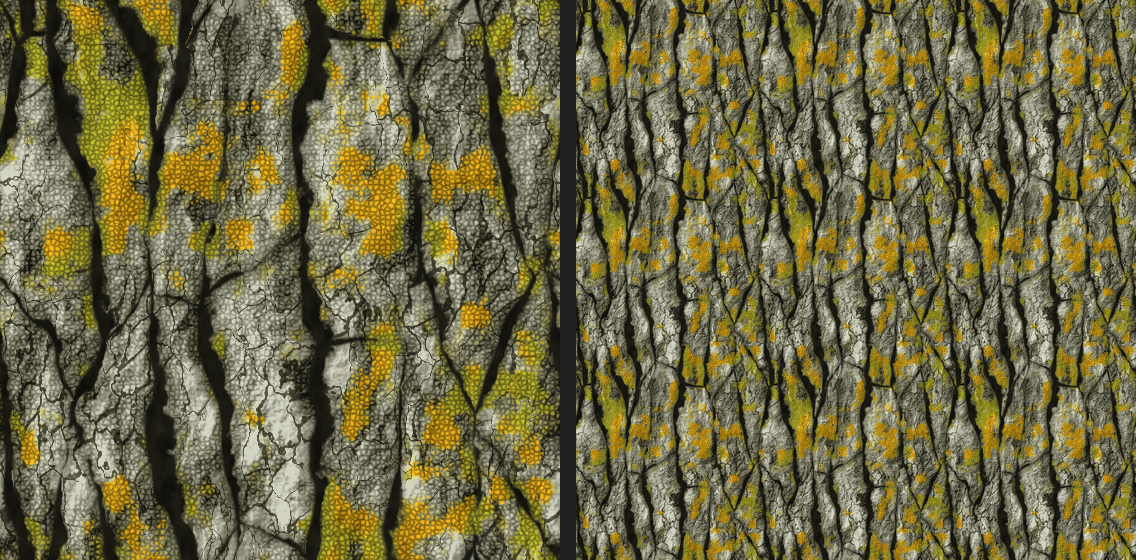
Left: one tile. Right: repeated 3 by 3.
This texture is drawn by a Shadertoy shader. Its source:

```glsl
// Deeply furrowed grey tree bark, crusted with gold and lime lichen; tiles on all sides.

const vec3 SHADOW = vec3(0.065, 0.063, 0.045);
const vec3 BARK_DARK = vec3(0.30, 0.295, 0.22);
const vec3 BARK_MID = vec3(0.52, 0.52, 0.44);
const vec3 BARK_PALE = vec3(0.83, 0.83, 0.77);
const vec3 LIME = vec3(0.69, 0.68, 0.15);
const vec3 GOLD = vec3(0.90, 0.67, 0.08);
const vec3 OLIVE = vec3(0.60, 0.57, 0.22);

float hash(vec2 cell) {
    vec3 q = fract(cell.xyx * 0.1031);
    q += dot(q, q.yzx + 33.33);
    return fract((q.x + q.y) * q.z);
}

// Value noise that wraps after a whole number of cells
float noise(vec2 uv, vec2 period, float seed) {
    vec2 p = uv * period, i = floor(p), f = p - i;
    f = f * f * (3.0 - 2.0 * f);
    vec2 a = mod(i, period), b = mod(i + 1.0, period), s = seed * vec2(37.0, 91.0);
    return mix(mix(hash(a + s), hash(vec2(b.x, a.y) + s), f.x),
               mix(hash(vec2(a.x, b.y) + s), hash(b + s), f.x), f.y);
}

float fbm(vec2 uv, vec2 period, int octaves, float seed) {
    float sum = 0.0, total = 0.0, amp = 1.0;
    for (int k = 0; k < octaves; k++) {
        sum += amp * noise(uv, period, seed + float(k));
        total += amp;
        amp *= 0.55;
        period *= 2.0;
    }
    return sum / total;
}

vec2 cellPoint(vec2 cell, vec2 period, float seed) {
    vec2 c = mod(cell, period) + seed * vec2(53.0, 29.0);
    return cell + 0.5 + 0.8 * (vec2(hash(c), hash(c + 171.0)) - 0.5);
}

// Wrapping Voronoi: x = distance to the border in canvas units, yz = direction to it
vec3 cellBorder(vec2 uv, vec2 period, float seed) {
    vec2 p = uv * period, home = floor(p), nearCell = home, nearVec = vec2(9.0);
    for (int y = -1; y <= 1; y++)
    for (int x = -1; x <= 1; x++) {
        vec2 c = home + vec2(x, y), v = cellPoint(c, period, seed) - p;
        if (dot(v, v) < dot(nearVec, nearVec)) { nearVec = v; nearCell = c; }
    }
    vec3 border = vec3(9.0, 1.0, 0.0);
    for (int y = -2; y <= 2; y++)
    for (int x = -2; x <= 2; x++) {
        if (x == 0 && y == 0) continue;
        vec2 v = cellPoint(nearCell + vec2(x, y), period, seed) - p;
        vec2 n = normalize(v - nearVec);
        float d = dot(0.5 * (v + nearVec), n) / length(n * period);
        if (d < border.x) border = vec3(d, n);
    }
    return border;
}

// Light falling from the upper left on a noise relief
float relief(vec2 uv, vec2 period, int octaves, float stepSize, float seed) {
    vec2 toLight = stepSize * vec2(-0.7, 0.7);
    return fbm(uv, period, octaves, seed) - fbm(uv + toLight, period, octaves, seed);
}

vec3 barkColour(float tone) {
    vec3 c = mix(SHADOW, BARK_DARK, smoothstep(0.0, 0.32, tone));
    c = mix(c, BARK_MID, smoothstep(0.25, 0.58, tone));
    return mix(c, BARK_PALE, smoothstep(0.50, 0.95, tone));
}

void mainImage(out vec4 fragColor, in vec2 fragCoord) {
    vec2 uv = fragCoord / iResolution.xy;

    // Bend the straight cell walls into ragged, wandering furrows
    float ragged = fbm(uv, vec2(34.0, 26.0), 4, 3.0) - 0.5;
    vec2 bend = vec2(fbm(uv, vec2(6.0, 4.0), 3, 11.0), fbm(uv, vec2(5.0), 3, 17.0)) - 0.5;
    vec2 bent = uv + bend * vec2(0.09, 0.12) + ragged * vec2(0.022, 0.012);

    // Long furrows: wide where upright, thin where they cross a ridge
    vec3 furrow = cellBorder(bent, vec2(7.0, 2.0), 1.0);
    float width = mix(-0.007, 0.022, fbm(uv, vec2(7.0, 5.0), 2, 23.0));
    width *= mix(0.4, 1.0, smoothstep(0.3, 0.95, abs(furrow.y)));
    float depth = furrow.x + 0.016 * ragged;
    float open = smoothstep(width - 0.002, width + 0.005, depth);
    float shoulder = smoothstep(-0.012, 0.034, depth - width);

    // Short hairline cracks on the ridges
    vec3 crack = cellBorder(bent + ragged * 0.03, vec2(25.0, 13.0), 2.0);
    float crackWidth = 0.007 * (fbm(uv, vec2(13.0, 9.0), 3, 31.0) - 0.43);
    float cracked = 1.0 - smoothstep(crackWidth, crackWidth + 0.0022, crack.x);

    // Crusty granules and smooth, pale bare wood
    float lump = cellBorder(uv + ragged * 0.006, vec2(112.0), 4.0).x * 112.0;
    float grain = smoothstep(0.0, 0.42, lump);
    float bare = smoothstep(0.60, 0.70, fbm(bent, vec2(17.0, 8.0), 4, 41.0));

    // Tone of the bark
    float tone = 0.57 + 1.0 * (fbm(bent, vec2(22.0, 9.0), 5, 47.0) - 0.5);
    tone += 1.5 * relief(bent, vec2(20.0, 10.0), 5, 0.007, 53.0);
    tone += 0.75 * relief(uv, vec2(70.0), 3, 0.004, 59.0);
    tone += mix(0.30, 0.10, bare) * (grain - 0.5) + 0.24 * bare;
    tone -= 0.12 * furrow.y * exp(-max(depth, 0.0) / 0.02);
    tone *= mix(0.50, 1.0, shoulder) * (1.0 - 0.65 * cracked);
    vec3 colour = barkColour(tone);

    // Lichen: a thin olive film around dense, lobed cushions
    float growth = fbm(uv + ragged * 0.012, vec2(19.0, 16.0), 4, 61.0);
    growth += 0.45 * (fbm(uv, vec2(5.0, 3.0), 2, 71.0) - 0.5) + 0.06 * (grain - 0.5);
    growth -= 0.12 * bare;
    float film = 0.65 * smoothstep(0.48, 0.64, growth);
    float cushion = smoothstep(0.605, 0.64, growth) * smoothstep(0.1, 0.5, shoulder);
    float hue = fbm(uv, vec2(8.0, 7.0), 3, 79.0) + 0.5 * (shoulder - 0.85);
    vec3 lichen = mix(LIME, GOLD, smoothstep(0.36, 0.56, hue));
    float lichenLight = 0.66 + 0.30 * grain + 0.45 * (tone - 0.5);
    colour = mix(colour, OLIVE * (0.35 + 1.15 * tone), film);
    colour = mix(colour, lichen * clamp(lichenLight, 0.25, 1.1), 0.93 * cushion);

    // Furrow floors sink into shadow
    vec3 pit = SHADOW * (0.6 + 1.6 * fbm(uv, vec2(60.0, 30.0), 3, 83.0));
    fragColor = vec4(clamp(mix(pit, colour, open), 0.0, 1.0), 1.0);
}
```
